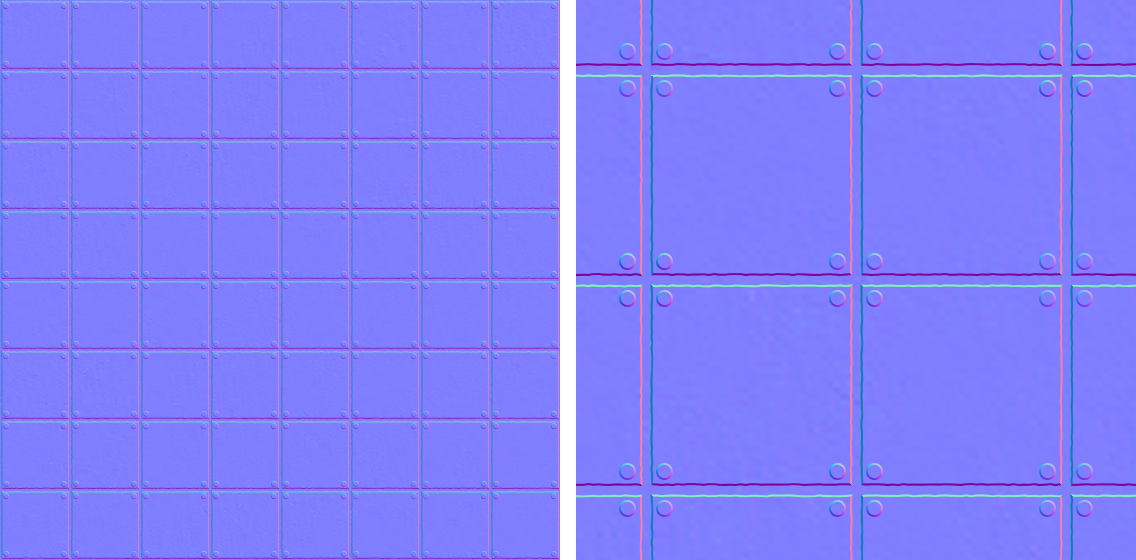
Left: the whole. Right: its middle third, enlarged.
Reproduce this texture map procedurally as a WebGL 1 fragment shader.

```glsl
precision highp float;
// Tangent-space normal map of square metal plates with a rivet in each corner.
// Bevels and rivet rims are distance bands whose normals are blended by pixel
// coverage; a wrapping noise height field adds grain, streaks and worn edges.

#define CELLS 8.0           // plates across and down
#define PLATE_LO vec2(0.028, 0.026)
#define PLATE_HI vec2(0.977, 0.972)
#define BEVEL_WIDTH 0.0098  // in plate units, like the sizes below
#define EDGE_WEAR 0.005
#define RIVET_OFFSET 0.412  // from the plate centre along each axis
#define RIVET_RADIUS 0.036
#define RIVET_RIM 0.009
#define RIVET_SLOPE 0.95
#define GRAIN_SLOPE 0.03
#define SPECK_SLOPE 0.08
#define STREAK_SLOPE 0.03

uniform vec2 u_resolution;

float hash(vec2 p) {
  vec3 q = fract(vec3(p.xyx) * 0.1031);
  q += dot(q, q.yzx + 33.33);
  return fract((q.x + q.y) * q.z);
}

// Value noise over the unit square; whole-number frequencies make it wrap.
float noise(vec2 uv, vec2 freq) {
  vec2 p = uv * freq;
  vec2 i = floor(p);
  vec2 f = fract(p);
  f = f * f * (3.0 - 2.0 * f);
  float a = hash(mod(i, freq));
  float b = hash(mod(i + vec2(1.0, 0.0), freq));
  float c = hash(mod(i + vec2(0.0, 1.0), freq));
  float d = hash(mod(i + 1.0, freq));
  return mix(mix(a, b, f.x), mix(c, d, f.x), f.y);
}

// Slope of the noise, per lattice step.
vec2 noiseSlope(vec2 uv, vec2 freq) {
  vec2 e = 0.5 / freq;
  float h = noise(uv, freq);
  return 2.0 * vec2(noise(uv + vec2(e.x, 0.0), freq) - h,
                    noise(uv + vec2(0.0, e.y), freq) - h);
}

// Share of a pixel covered by a band of the given width centred on zero.
float band(float dist, float width, float pixel) {
  float overlap = 0.5 * (width + pixel) - abs(dist);
  return clamp(min(overlap, width) / pixel, 0.0, 1.0);
}

vec3 slopeNormal(vec2 slope) {
  return normalize(vec3(slope, 1.0));
}

// Outward slope of the nearest plate side in xy, inward distance to it in z.
vec3 plateEdge(vec2 local) {
  vec2 lo = local - PLATE_LO;
  vec2 hi = PLATE_HI - local;
  vec3 edge = vec3(-2.2, 0.0, lo.x);
  if (hi.x < edge.z) edge = vec3(2.6, 0.0, hi.x);
  if (lo.y < edge.z) edge = vec3(0.0, -5.0, lo.y);
  if (hi.y < edge.z) edge = vec3(0.0, 2.0, hi.y);
  return edge;
}

void main() {
  vec2 uv = gl_FragCoord.xy / u_resolution;
  vec2 grid = uv * CELLS;
  vec2 plate = floor(grid);
  vec2 local = fract(grid);
  float pixel = CELLS / min(u_resolution.x, u_resolution.y);

  // Surface: faint grain and upright streaks, with sparse sharper specks
  float patches = noise(uv, vec2(24.0)) * mix(0.5, 1.3, hash(plate + 17.0));
  float specks = smoothstep(0.7, 0.95, noise(uv, vec2(112.0)));
  float grain = GRAIN_SLOPE * (0.4 + patches) + SPECK_SLOPE * specks * patches;
  vec2 slope = grain * noiseSlope(uv, vec2(256.0));
  slope += STREAK_SLOPE * noiseSlope(uv, vec2(208.0, 32.0)) * patches;
  slope += 0.013 * noiseSlope(uv, vec2(64.0));
  slope.y -= 0.01;
  vec3 normal = slopeNormal(slope);

  // Rivets: a raised rim around a flat head, uneven from one to the next
  vec2 centred = local - 0.5;
  vec2 corner = sign(centred);
  vec2 fromRivet = centred - corner * RIVET_OFFSET;
  float rivetDist = length(fromRivet);
  vec2 outward = fromRivet / max(rivetDist, 0.0001);
  float height = mix(0.7, 1.3, hash(plate * 2.0 + corner + 41.0));
  float rim = band(rivetDist - RIVET_RADIUS, RIVET_RIM, pixel);
  normal = mix(normal, slopeNormal(slope + outward * RIVET_SLOPE * height), rim);

  // Plate sides: steep bevels with a slightly ragged line
  vec3 edge = plateEdge(local);
  float wear = noise(uv, vec2(320.0)) - 0.5;
  float bevel = band(edge.z + wear * EDGE_WEAR, BEVEL_WIDTH, pixel);
  vec2 bevelSlope = edge.xy * (1.0 + 0.6 * wear);
  normal = mix(normal, slopeNormal(slope + bevelSlope), bevel);

  gl_FragColor = vec4(normal * 0.5 + 0.5, 1.0);
}
```
